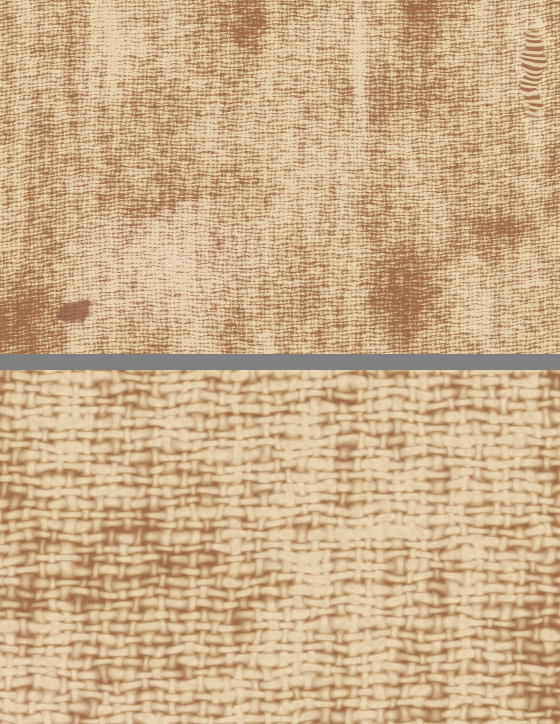
Top, the full canvas; bottom, a detail of the centre.
A WebGL 2 fragment shader for this texture:

```glsl
#version 300 es
precision highp float;

uniform vec2 u_resolution;
out vec4 fragColor;

#define THREADS vec2(78.0, 91.0)  // warp and weft threads per canvas height
#define SKEW 0.085                // tilt of the rows towards both sides
#define BEND 0.022                // slow drift of the weave
#define WOBBLE 0.62               // unevenness of single threads, in threads
#define WEAR 0.70                 // strength of the uneven coating
#define COVER 0.05                // overall amount of pale coating
#define GRAIN 0.14                // fine mottling of the coating
#define RUNGS 58.0                // loose threads per canvas height in the tear
#define BROWN vec3(0.61, 0.415, 0.275)
#define TAN vec3(0.76, 0.63, 0.46)
#define CREAM vec3(0.91, 0.835, 0.705)

const float PI = 3.14159265;

// Random unit gradient for a lattice point
vec2 gradientAt(vec2 cell) {
  uvec2 q = uvec2(ivec2(cell)) * uvec2(1597334673u, 3812015801u);
  uint h = (q.x ^ q.y) * 1597334673u;
  h = (h ^ (h >> 15u)) * 2246822519u;
  float angle = float(h >> 16u) / 65536.0 * 2.0 * PI;
  return vec2(cos(angle), sin(angle));
}

float gradientNoise(vec2 p) {
  vec2 i = floor(p), f = p - i;
  vec2 w = f * f * f * (f * (f * 6.0 - 15.0) + 10.0);
  vec2 e = vec2(1.0, 0.0);
  float a = dot(gradientAt(i), f);
  float b = dot(gradientAt(i + e.xy), f - e.xy);
  float c = dot(gradientAt(i + e.yx), f - e.yx);
  float d = dot(gradientAt(i + e.xx), f - e.xx);
  return mix(mix(a, b, w.x), mix(c, d, w.x), w.y);
}

float fbm(vec2 p) {
  float sum = 0.0, amp = 0.6;
  for (int i = 0; i < 4; i++) {
    sum += amp * gradientNoise(p);
    p = mat2(1.6, 1.2, -1.2, 1.6) * p + 5.3;
    amp *= 0.55;
  }
  return sum;
}

// Soft elliptical patch
float patchAt(vec2 p, vec2 centre, vec2 radius) {
  vec2 d = (p - centre) / radius;
  return exp(-dot(d, d));
}

// Plain weave with round crowns; the gaps between rows are the deepest
float weaveHeight(vec2 u) {
  vec2 wave = sin(PI * u);
  float turn = wave.x * wave.y;
  float weft = abs(wave.y) * (0.72 + 0.26 * turn);
  float warp = abs(wave.x) * (0.50 - 0.38 * turn);
  float detail = 1.0 - smoothstep(0.5, 1.0, max(fwidth(u.x), fwidth(u.y)));
  return mix(0.55, max(weft, warp), detail);
}

// Uneven coating: vertical streaks, clouds, worn and thick places
float coating(vec2 p) {
  float wear = 0.36 * gradientNoise(p * vec2(7.0, 1.8) + 3.1);
  wear += 0.34 * gradientNoise(p * vec2(34.0, 3.0) + 8.7);
  wear += 0.50 * fbm(p * vec2(6.5, 4.5) + 1.9);
  wear += 0.34 * gradientNoise(p * vec2(26.0, 32.0));
  vec2 q = p + 0.10 * vec2(fbm(p * 9.0), fbm(p * 9.0 + 20.0));
  float worn = patchAt(q, vec2(0.70, 0.94), vec2(0.05, 0.12));
  worn += patchAt(q, vec2(1.21, 0.98), vec2(0.07, 0.07));
  worn += 0.8 * patchAt(q, vec2(1.15, 0.17), vec2(0.09, 0.14));
  worn += 0.6 * patchAt(q, vec2(1.15, 0.71), vec2(0.12, 0.10));
  worn += 0.8 * patchAt(q - vec2(0.0, 0.4 * (q.x - 1.42)), vec2(1.42, 0.35), vec2(0.18, 0.05));
  worn += 0.7 * patchAt(q - vec2(0.0, 0.15 * (q.x - 0.43)), vec2(0.43, 0.43), vec2(0.18, 0.025));
  worn += 0.6 * patchAt(q, vec2(0.31, 0.52), vec2(0.03, 0.08));
  worn += 1.2 * patchAt(q, vec2(0.0, 0.07), vec2(0.13, 0.13));
  float thick = patchAt(q, vec2(0.32, 0.90), vec2(0.08, 0.16));
  thick += 1.8 * patchAt(p, vec2(1.015, 0.77), vec2(0.020, 0.20));
  thick += 0.6 * patchAt(q, vec2(0.85, 0.44), vec2(0.09, 0.13));
  thick += 0.7 * patchAt(q, vec2(0.47, 0.25), vec2(0.20, 0.12));
  return WEAR * (wear - 0.62 * worn + 0.40 * thick);
}

void main() {
  vec2 p = gl_FragCoord.xy / u_resolution.y;

  // Skewed and bent cloth with uneven threads
  vec2 bent = p + BEND * vec2(gradientNoise(p * 1.7), gradientNoise(p * 1.9 + 7.0));
  bent.y -= SKEW * pow(abs(p.x - 0.75), 3.0) * sign(p.x - 0.75);
  vec2 u = bent * THREADS;
  u += WOBBLE * vec2(gradientNoise(u * vec2(0.6, 0.3)), gradientNoise(u * vec2(0.35, 0.6) + 31.0));
  float thickness = 0.22 * gradientNoise(u * vec2(0.15, 0.9) + 11.0)
                  + 0.14 * gradientNoise(u * vec2(0.9, 0.12) + 47.0)
                  + 0.34 * gradientNoise(u * vec2(0.7, 0.8) + 71.0);

  // Pale coating caught on the raised threads
  float cover = coating(p);
  float tone = smoothstep(-0.02, 0.97, weaveHeight(u) + thickness + cover + COVER);
  tone *= 0.94 + 0.12 * cover;
  tone += GRAIN * (gradientNoise(p * 150.0) + 0.6 * gradientNoise(p * 310.0));

  // Tear with loose threads across it and a frayed rim
  vec2 tear = (p - vec2(1.505, 0.79)) / vec2(0.032, 0.145);
  tear.x += 0.9 * gradientNoise(p * vec2(6.0, 18.0)) + 0.5 * gradientNoise(p * 45.0);
  float reach = length(tear);
  float sag = 0.35 * tear.x * tear.x + 0.9 * gradientNoise(p * vec2(16.0, 22.0));
  float rung = smoothstep(0.45, 0.95, abs(sin(PI * (p.y * RUNGS - sag))));
  tone = mix(tone, 0.08 + 0.85 * rung, 1.0 - smoothstep(0.70, 1.05, reach));
  tone += 0.16 * exp(-pow((reach - 1.25) / 0.25, 2.0));

  // Colour, rosy bleaching and a dark reddish spot
  tone = clamp(tone, 0.0, 1.0);
  vec3 colour = mix(mix(BROWN, TAN, min(tone * 2.0, 1.0)), CREAM, max(tone * 2.0 - 1.0, 0.0));
  colour += vec3(0.01, 0.0, 0.03) * patchAt(p, vec2(0.46, 0.26), vec2(0.19, 0.13));
  vec2 ragged = p + 0.06 * vec2(fbm(p * 22.0), fbm(p * 22.0 + 9.0));
  float spot = smoothstep(0.25, 0.75, patchAt(ragged, vec2(0.215, 0.125), vec2(0.05, 0.045)));
  colour = mix(colour, vec3(0.55, 0.34, 0.25), 0.75 * spot);
  fragColor = vec4(colour, 1.0);
}
```
